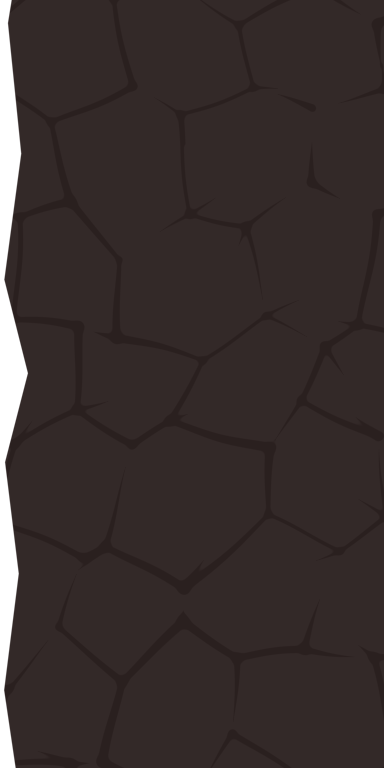
Write a Shadertoy shader that draws this texture.

```glsl
const vec3 ROCK = vec3(0.200, 0.161, 0.157);
const vec3 CRACK = vec3(0.165, 0.124, 0.121);
const vec3 BACKDROP = vec3(1.0);

const vec2 CELL = vec2(0.165, 0.285);    // honeycomb node spacing, in canvas widths
const float ZIGZAG = 0.16;               // raises and lowers alternate nodes
const float JITTER = 0.125;
const vec2 NODE_RADIUS = vec2(0.0045, 0.0125);
const float FILLET = 0.014;              // rounding where cracks meet
const float BROKEN = 0.42;               // share of cracks that end early
const float SPUR_SHARE = 0.35;
const float SPUR_LENGTH = 0.095;
const float BEND = 0.005;

const float RIM_STEP = 0.27;             // height between corners of the rim
const vec2 RIM_INNER = vec2(0.045, 0.075);
const vec2 RIM_OUTER = vec2(0.003, 0.028);

float hash(vec2 p, float seed) {
    vec3 q = fract(vec3(p.xyx + seed * 7.31) * vec3(0.1031, 0.1030, 0.0973));
    q += dot(q, q.yzx + 33.33);
    return fract((q.x + q.y) * q.z);
}

float smoothMin(float a, float b, float k) {
    float h = max(k - abs(a - b), 0.0) / k;
    return min(a, b) - h * h * k * 0.25;
}

// Segment whose radius runs from ra to rb
float taperedLine(vec2 p, vec2 a, vec2 b, float ra, float rb) {
    vec2 ab = b - a;
    float t = clamp(dot(p - a, ab) / dot(ab, ab), 0.0, 1.0);
    return length(p - a - ab * t) - mix(ra, rb, t);
}

// Jittered honeycomb node: position in xy, crack radius in z
vec3 crackNode(vec2 id) {
    float side = 1.0 - 2.0 * mod(id.x + id.y, 2.0);
    vec2 jitter = vec2(hash(id, 1.0), hash(id, 2.0)) - 0.5;
    vec2 pos = (id + vec2(0.0, ZIGZAG * side)) * CELL + jitter * JITTER;
    float r = hash(id, 3.0);
    return vec3(pos, mix(NODE_RADIUS.x, NODE_RADIUS.y, r * r));
}

// Crack between two nodes, sometimes a wedge that dies out on the way
float crackEdge(vec2 p, vec3 a, vec3 b, vec2 id, float seed) {
    float fate = hash(id, seed);
    if (fate > BROKEN) return taperedLine(p, a.xy, b.xy, a.z, b.z);
    if (fate < BROKEN * 0.5) { vec3 swap = a; a = b; b = swap; }
    float reach = mix(0.3, 0.85, hash(id, seed + 1.0));
    return taperedLine(p, a.xy, mix(a.xy, b.xy, reach), a.z, 0.0);
}

float crackNetwork(vec2 p) {
    p += BEND * sin(p.yx * vec2(17.0, 21.0) + vec2(0.7, 2.1));
    vec2 base = floor(p / CELL);
    float d = 1.0;
    for (int j = -2; j <= 2; j++)
    for (int i = -2; i <= 2; i++) {
        vec2 id = base + vec2(i, j);
        vec3 node = crackNode(id);
        vec3 right = crackNode(id + vec2(1.0, 0.0));
        d = smoothMin(d, crackEdge(p, node, right, id, 4.0), FILLET);
        if (mod(id.x + id.y, 2.0) < 0.5) {
            vec3 up = crackNode(id + vec2(0.0, 1.0));
            d = smoothMin(d, crackEdge(p, node, up, id, 6.0), FILLET);
        }
        // Short spike off some junctions
        if (hash(id, 8.0) < SPUR_SHARE) {
            float angle = 6.2832 * hash(id, 9.0);
            float len = SPUR_LENGTH * mix(0.5, 1.0, hash(id, 10.0));
            vec2 tip = node.xy + len * vec2(cos(angle), sin(angle));
            d = smoothMin(d, taperedLine(p, node.xy, tip, node.z, 0.0), FILLET);
        }
    }
    return d;
}

vec2 rimCorner(float i) {
    vec2 range = mod(i, 2.0) < 0.5 ? RIM_INNER : RIM_OUTER;
    float x = mix(range.x, range.y, hash(vec2(i, 5.0), 11.0));
    return vec2(x, (i + 0.6 * (hash(vec2(i, 9.0), 12.0) - 0.5)) * RIM_STEP);
}

// Jagged left outline of the rock as x for a given height
float rimAt(float y) {
    float base = floor(y / RIM_STEP);
    float x = 0.0;
    for (int k = -1; k <= 1; k++) {
        vec2 a = rimCorner(base + float(k));
        vec2 b = rimCorner(base + float(k) + 1.0);
        if (y >= a.y && y < b.y) x = mix(a.x, b.x, (y - a.y) / (b.y - a.y));
    }
    return x;
}

void mainImage(out vec4 fragColor, in vec2 fragCoord) {
    vec2 p = fragCoord / iResolution.x;
    float soft = 0.8 / iResolution.x;

    float crackMask = 1.0 - smoothstep(-soft, soft, crackNetwork(p));
    float rockMask = smoothstep(-soft, soft, p.x - rimAt(p.y));

    vec3 color = mix(ROCK, CRACK, crackMask);
    fragColor = vec4(mix(BACKDROP, color, rockMask), 1.0);
}
```
